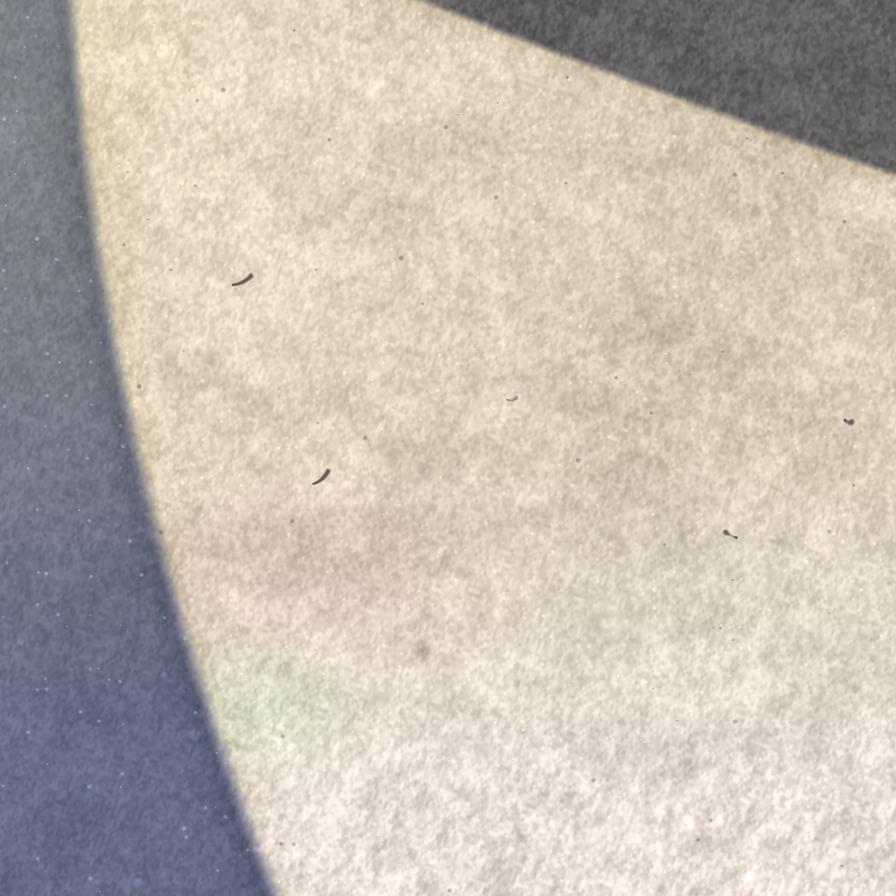
This texture is drawn by a WebGL 1 fragment shader. Its source:

```glsl
precision highp float;
uniform vec2 u_resolution;

float hash(vec2 p) {
  vec3 q = fract(vec3(p.xyx) * 0.1031);
  q += dot(q, q.yzx + 33.33);
  return fract((q.x + q.y) * q.z);
}

float noise(vec2 p) {
  vec2 cell = floor(p);
  vec2 f = fract(p);
  f = f * f * (3.0 - 2.0 * f);
  float low = mix(hash(cell), hash(cell + vec2(1.0, 0.0)), f.x);
  float high = mix(hash(cell + vec2(0.0, 1.0)), hash(cell + 1.0), f.x);
  return mix(low, high, f.y);
}

float fbm(vec2 p) {
  float sum = 0.0;
  float weight = 0.5;
  for (int i = 0; i < 5; i++) {
    sum += weight * noise(p);
    p = mat2(1.6, 1.2, -1.2, 1.6) * p + 7.3;
    weight *= 0.5;
  }
  return sum;
}

float glow(vec2 p, vec2 center, vec2 radius) {
  vec2 d = (p - center) / radius;
  return exp(-dot(d, d));
}

// Tapered dark fleck between two ends
float fleck(vec2 p, vec2 a, vec2 b, float width) {
  vec2 axis = b - a;
  float h = clamp(dot(p - a, axis) / dot(axis, axis), 0.0, 1.0);
  float bend = 0.0015 * h * (1.0 - h) * 4.0;
  float d = length(p - a - axis * h + vec2(-bend, bend));
  return 1.0 - smoothstep(width * 0.3, width * (0.8 + h), d);
}

// Sparse round specks, one candidate in each cell
float specks(vec2 p, float scale, float density) {
  vec2 cell = floor(p * scale);
  vec2 center = 0.3 + 0.4 * vec2(hash(cell + 11.0), hash(cell + 47.0));
  float radius = 0.1 + 0.18 * hash(cell + 83.0);
  float dotShape = 1.0 - smoothstep(radius * 0.4, radius, length(fract(p * scale) - center));
  return dotShape * step(1.0 - density, hash(cell + 5.0));
}

float grain(vec2 p) {
  vec2 q = mat2(0.94, 0.34, -0.34, 0.94) * p;
  float fine = noise(q * vec2(300.0, 230.0));
  float coarse = noise(q * vec2(145.0, 105.0) + 31.0);
  return fine * 0.6 + coarse * 0.4 - 0.5;
}

vec3 sandColor(vec2 p) {
  vec3 color = mix(vec3(0.91, 0.87, 0.84), vec3(0.865, 0.815, 0.735), smoothstep(0.0, 0.55, p.y));
  color += vec3(0.05, 0.045, 0.03) * glow(p, vec2(0.17, 0.95), vec2(0.2, 0.35));
  color -= vec3(0.035, 0.035, 0.03) * glow(p, vec2(0.73, 0.57), vec2(0.25, 0.18));
  color += vec3(0.03) * glow(p, vec2(0.53, 0.66), vec2(0.13, 0.1));
  color -= vec3(0.02, 0.055, 0.035) * glow(p, vec2(0.34, 0.36), vec2(0.15, 0.11));
  color += vec3(-0.02, 0.035, -0.01) * glow(p, vec2(0.3, 0.215), vec2(0.09, 0.065));
  color += (fbm(p * vec2(9.0, 13.0)) - 0.48) * 0.12;
  color += (fbm(p * 38.0 + 19.0) - 0.48) * 0.14;
  float near = 1.0 - smoothstep(0.0, 0.4, p.y);
  color += grain(p) * mix(0.19, 0.23, near);
  float streak = noise(mat2(0.9, 0.43, -0.43, 0.9) * p * vec2(150.0, 55.0)) - 0.5;
  color += streak * 0.12 * near;
  color += vec3(0.09, 0.08, 0.06) * specks(p, 95.0, 0.09);
  color -= vec3(0.2, 0.2, 0.18) * specks(p, 75.0, 0.012);
  return color;
}

vec3 slateColor(vec2 p) {
  vec3 color = mix(vec3(0.4, 0.42, 0.52), vec3(0.51, 0.52, 0.545), smoothstep(0.1, 0.85, p.y));
  color += (fbm(p * 14.0) - 0.48) * 0.07 + grain(p + 3.0) * 0.13;
  color += vec3(0.14, 0.15, 0.17) * specks(p, 85.0, 0.07);
  color += vec3(0.07, 0.08, 0.1) * specks(p + 0.4, 30.0, 0.08) * (1.0 - p.y);
  return color;
}

vec3 asphaltColor(vec2 p) {
  vec3 color = vec3(0.39, 0.38, 0.385) + grain(p) * 0.17;
  return color + (fbm(p * vec2(18.0, 34.0)) - 0.48) * 0.1;
}

void main() {
  vec2 p = gl_FragCoord.xy / u_resolution;
  float t = 1.0 - p.y;

  // Signed distances into the pale floor from its two borders
  float leftSide = (p.x - (0.08 + 0.062 * t + 0.166 * t * t)) * 0.96;
  float topSide = (t - 0.368 * (p.x - 0.469) - 0.004 * sin((p.x - 0.469) * 5.9)) * 0.94;

  vec3 sand = sandColor(p);
  sand -= vec3(0.06, 0.065, 0.1) * exp(-max(leftSide, 0.0) / 0.018);
  sand -= vec3(0.1, 0.1, 0.14) * exp(-max(topSide, 0.0) / 0.009);

  // Flecks and a faint stain
  float marks = fleck(p, vec2(0.260, 0.682), vec2(0.280, 0.692), 0.0025);
  marks = max(marks, fleck(p, vec2(0.350, 0.460), vec2(0.366, 0.474), 0.0024));
  marks = max(marks, fleck(p, vec2(0.943, 0.531), vec2(0.950, 0.529), 0.0032));
  marks = max(marks, fleck(p, vec2(0.822, 0.400), vec2(0.810, 0.406), 0.0025));
  marks = max(marks, 0.6 * fleck(p, vec2(0.566, 0.554), vec2(0.576, 0.556), 0.002));
  sand = mix(sand, vec3(0.3, 0.27, 0.27), marks * 0.85);
  sand -= 0.16 * glow(p, vec2(0.472, 0.271), vec2(0.009, 0.011));

  vec3 slate = slateColor(p) - 0.07 * exp(-abs(leftSide + 0.012) / 0.022);
  float softness = mix(0.013, 0.009, p.y);
  vec3 color = mix(slate, sand, smoothstep(-softness, softness, leftSide));
  color = mix(asphaltColor(p), color, smoothstep(-0.006, 0.005, topSide));
  gl_FragColor = vec4(clamp(color, 0.0, 1.0), 1.0);
}
```
